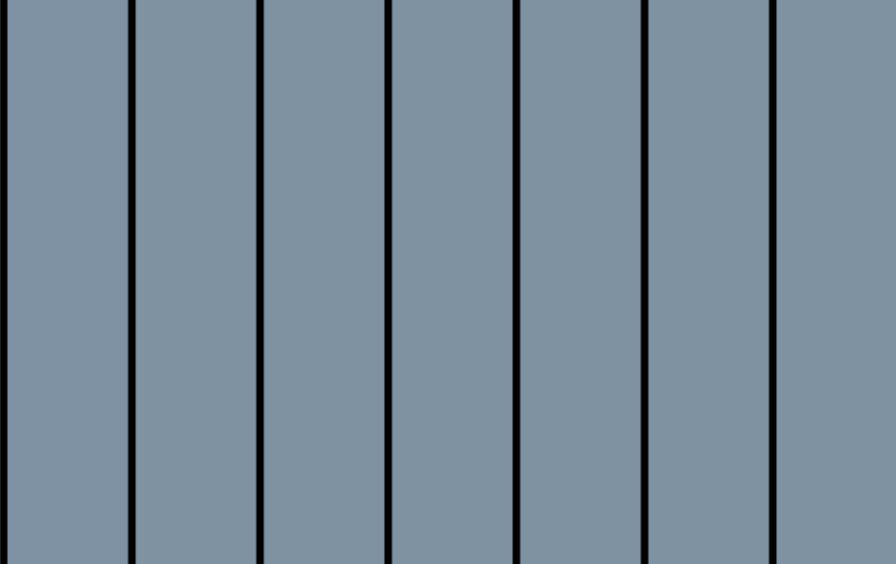
A Shadertoy shader for this pattern:

```glsl
// Seven tall blue-grey panels, each opened by a thin black upright bar.
// The bars are one distance function repeated across the canvas width;
// a faint cool tint fades away from the left side.

const float PERIOD = 0.14306;        // bar spacing, in canvas widths
const float FIRST_BAR = 0.0041;      // centre of the leftmost bar
const float BAR_HALF_WIDTH = 0.0042;
const float EDGE_SOFTNESS = 0.0023;  // width of the blurred bar edge

const vec3 PANEL_COLOR = vec3(0.498, 0.572, 0.630);
const vec3 COOL_TINT = vec3(-0.004, 0.000, 0.012);
const vec3 BAR_COLOR = vec3(0.004);

// Distance from x to the nearest of the evenly spaced bar centres.
float repeatedDistance(float x, float centre, float period) {
    return abs(fract((x - centre) / period + 0.5) - 0.5) * period;
}

// Coverage of a bar: 1 inside, 0 outside, with a linear edge.
float barCoverage(float dist, float halfWidth, float softness) {
    return clamp(0.5 + (halfWidth - dist) / softness, 0.0, 1.0);
}

// Panel base colour, slightly cooler towards the left.
vec3 panelColor(float x, vec3 base, vec3 tint) {
    return base + tint * (1.0 - smoothstep(0.0, 0.35, x));
}

void mainImage(out vec4 fragColor, in vec2 fragCoord) {
    float x = fragCoord.x / iResolution.x;
    float softness = max(EDGE_SOFTNESS, 1.0 / iResolution.x);

    float dist = repeatedDistance(x, FIRST_BAR, PERIOD);
    float bar = barCoverage(dist, BAR_HALF_WIDTH, softness);

    vec3 color = mix(panelColor(x, PANEL_COLOR, COOL_TINT), BAR_COLOR, bar);
    fragColor = vec4(color, 1.0);
}
```
